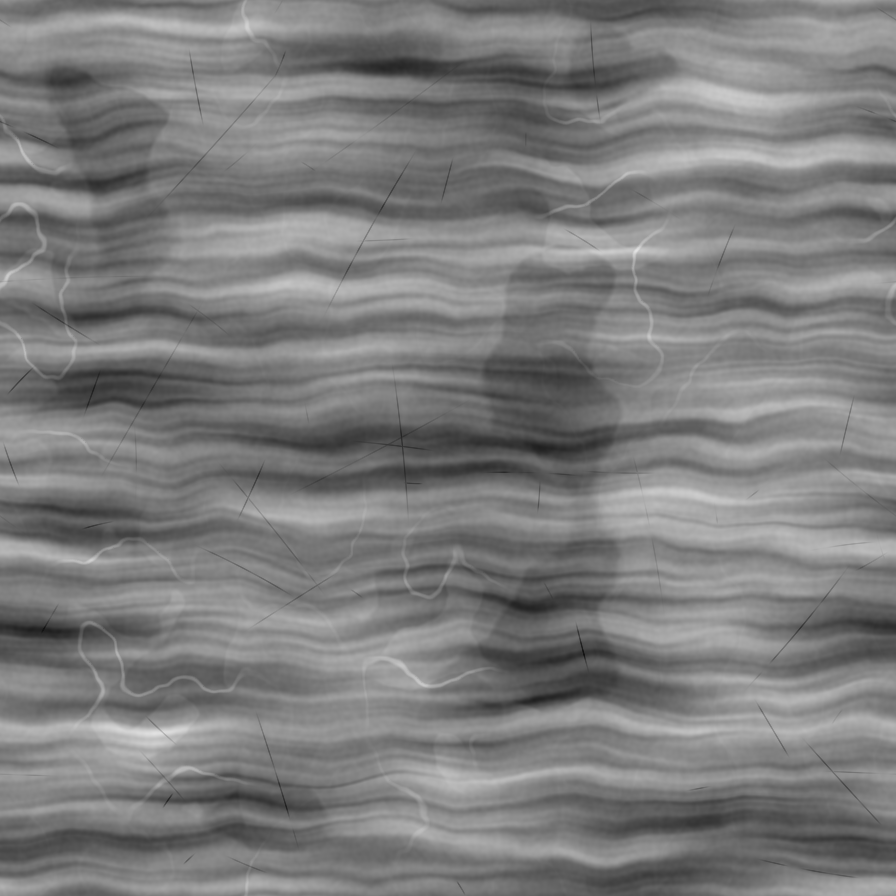
A WebGL 2 fragment shader for this texture:

```glsl
#version 300 es
precision highp float;
// Grey layered stone: stretched gradient noise forms soft, wavy horizontal strata.
// Mottled patches, pale mineral outlines and thin dark scratches lie on top.
// Every lattice and distance wraps, so the tile repeats without a seam.

uniform vec2 u_resolution;
out vec4 fragColor;

const float TAU = 6.2831853;

vec2 hash2(vec2 cell, float seed) {
    uvec2 v = uvec2(cell) * 1664525u + uvec2(1013904223u, 7919u) * uint(seed + 1.0);
    v.x += v.y * 1664525u;
    v.y += v.x * 1664525u;
    v ^= v >> 16u;
    v.x += v.y * 1664525u;
    v.y += v.x * 1664525u;
    v ^= v >> 16u;
    return vec2(v >> 8u) / 16777216.0;
}

float cornerSlope(vec2 cell, vec2 offset, vec2 period, float seed) {
    float angle = TAU * hash2(mod(cell, period), seed).x;
    return dot(vec2(cos(angle), sin(angle)), offset);
}

// Gradient noise over the unit tile with a whole number of cells per axis
float noise(vec2 p, vec2 period, float seed) {
    p *= period;
    vec2 i = floor(p), f = p - i;
    vec2 u = f * f * f * (f * (f * 6.0 - 15.0) + 10.0);
    vec2 e = vec2(1.0, 0.0);
    float low = mix(cornerSlope(i, f, period, seed),
                    cornerSlope(i + e.xy, f - e.xy, period, seed), u.x);
    float high = mix(cornerSlope(i + e.yx, f - e.yx, period, seed),
                     cornerSlope(i + e.xx, f - e.xx, period, seed), u.x);
    return mix(low, high, u.y);
}

float fbm(vec2 p, vec2 period, float seed) {
    float sum = 0.0, gain = 1.0;
    for (int k = 0; k < 4; k++) {
        sum += gain * noise(p, period, seed + float(k));
        period *= 2.0;
        gain *= 0.5;
    }
    return sum;
}

// Bands of several thicknesses that share one undulation
float strata(vec2 p) {
    p.y += 0.024 * noise(p, vec2(7, 6), 1.0) + 0.010 * noise(p, vec2(13, 11), 2.0)
         + 0.003 * noise(p, vec2(28, 24), 3.0);
    float bands = 0.22 * noise(p, vec2(2, 9), 10.0)
                + 0.27 * noise(p + vec2(0.31, 0.017), vec2(3, 21), 11.0)
                + 0.25 * noise(p + vec2(0.12, 0.008), vec2(3, 38), 12.0)
                + 0.13 * noise(p + vec2(0.57, 0.003), vec2(4, 71), 13.0)
                + 0.06 * noise(p, vec2(6, 131), 14.0);
    // Narrow dark seams along the creases between bands
    float crease = abs(noise(p + vec2(0.4, 0.011), vec2(2, 27), 15.0));
    return bands - 0.07 * (1.0 - smoothstep(0.0, 0.16, crease)) + 0.02;
}

// Faint straight or slightly bowed lines that fade at their ends
float scratches(vec2 p, float pixel) {
    float total = 0.0;
    for (int k = 0; k < 64; k++) {
        vec2 id = vec2(k, 3);
        vec2 shape = hash2(id, 41.0), look = hash2(id, 42.0);
        vec2 d = fract(p - hash2(id, 40.0) + 0.5) - 0.5;
        float angle = 0.5 * TAU * shape.x;
        vec2 along = vec2(cos(angle), sin(angle));
        float reach = mix(0.008, 0.13, shape.y * shape.y);
        float t = dot(d, along) / reach;
        float bow = (look.x - 0.5) * 0.08 * reach * t * t;
        float side = abs(dot(d, vec2(-along.y, along.x)) - bow);
        float line = 1.0 - smoothstep(0.0002, 0.0006 + 0.7 * pixel, side);
        total = max(total, line * (1.0 - smoothstep(0.5, 1.0, abs(t))) * mix(0.25, 1.0, look.y));
    }
    return total;
}

void main() {
    vec2 p = gl_FragCoord.xy / u_resolution;
    float pixel = 1.0 / min(u_resolution.x, u_resolution.y);

    // Wandering coordinates shared by the patches and outlines
    vec2 q = p + 0.025 * vec2(fbm(p, vec2(9), 20.0), fbm(p, vec2(9), 25.0));
    float mottle = fbm(q, vec2(4, 5), 30.0);
    float blotch = noise(q, vec2(15, 13), 35.0);
    float column = smoothstep(0.08, 0.40, noise(p, vec2(6, 2), 36.0));

    float grey = 0.485 + strata(p + 0.08 * (q - p));
    grey += 0.09 * mottle;

    // Crisp edged patches, stronger inside the upright stained columns
    float soft = 0.015 + fwidth(blotch);
    float patches = smoothstep(0.12 - soft, 0.12 + soft, blotch);
    grey += patches * mix(0.012, 0.055, column);
    float stain = smoothstep(0.30, 0.35, noise(q, vec2(4, 6), 37.0));
    grey -= 0.075 * stain;

    // Pale mineral outlines
    float vein = abs(noise(q, vec2(11, 8), 38.0) - 0.06);
    float outline = 1.0 - smoothstep(0.004, 0.018 + fwidth(vein), vein);
    grey += outline * mix(0.008, 0.13, column);

    // Fine dust and scratches
    grey += 0.022 * noise(p, vec2(150), 50.0) + 0.022 * noise(p, vec2(61, 67), 51.0);
    float wear = smoothstep(-0.45, 0.1, noise(p, vec2(31), 52.0));
    grey -= 0.17 * wear * scratches(p, pixel);

    fragColor = vec4(vec3(clamp(grey, 0.08, 0.95)), 1.0);
}
```
